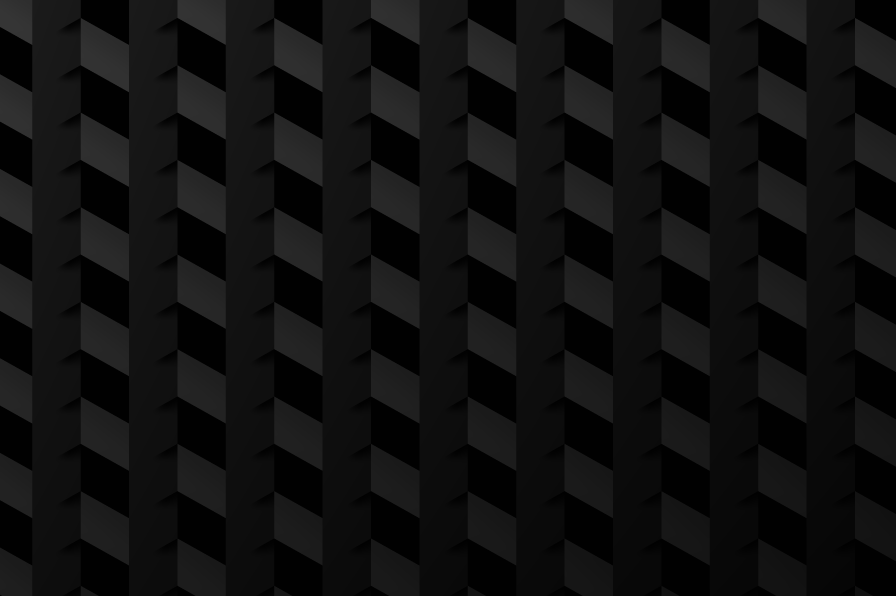
Give the GLSL for this pattern, as a WebGL 2 fragment shader.

```glsl
#version 300 es
precision highp float;
// Dark relief of upright strips and slanted panels, alternating lit and black.
// Each point is folded into a column and a slanted row; soft wedge shadows
// fall on the strips, and the light fades from top left to bottom right.

uniform vec2 u_resolution;
out vec4 fragColor;

// Lengths are fractions of the canvas height; y runs downward from the top.
const float COLUMN_WIDTH = 0.1624;
const float ROW_HEIGHT = 0.0794;
const vec2 FIRST_CORNER = vec2(0.0541, 0.0300);
const float SLOPE = 0.56;
const float SHADOW_LENGTH = 0.044;
const int SAMPLES = 4;

const vec3 BLACK = vec3(0.003);

// Linear falloff of the light; uv is 0 to 1 from the top left corner.
float litLevel(vec2 uv, float peak, vec2 falloff) {
    return max(peak - dot(uv, falloff), 0.0);
}

// Slanted panel: lit and black faces alternate by row and by column.
vec3 panelColor(float side, float y, float column, vec2 uv) {
    float row = (y - SLOPE * side) / ROW_HEIGHT;
    float isLit = 1.0 - mod(floor(row) + column, 2.0);
    float shade = mix(0.90, 1.06, smoothstep(0.0, 0.8, fract(row)));
    vec3 lit = vec3(litLevel(uv, 0.200, vec2(0.050, 0.088)) * shade);
    return mix(BLACK, lit, isLit);
}

// Wedge with a crisp slanted top, fading downward and away from the fold.
float wedgeShadow(float side, float y) {
    float along = clamp(side / SHADOW_LENGTH, 0.0, 1.0);
    float below = fract((y - SLOPE * side) / ROW_HEIGHT) * ROW_HEIGHT;
    float depth = mix(0.034, 0.008, along);
    float fade = 1.0 - smoothstep(0.0, depth, below);
    return fade * (1.0 - smoothstep(0.35, 1.0, along));
}

// Flat strip to the left of the fold.
vec3 stripColor(float side, float y, vec2 uv) {
    float across = side / (0.5 * COLUMN_WIDTH);
    float level = litLevel(uv, 0.102, vec2(0.030, 0.050));
    vec3 base = vec3(level * mix(0.95, 1.05, across));
    return mix(base, BLACK, 0.95 * wedgeShadow(side, y));
}

vec3 reliefColor(vec2 p, vec2 uv) {
    float x = (p.x - FIRST_CORNER.x) / COLUMN_WIDTH;
    float column = floor(x);
    float side = (fract(x) - 0.5) * COLUMN_WIDTH;
    float y = p.y - FIRST_CORNER.y;
    return side < 0.0 ? stripColor(-side, y, uv)
                      : panelColor(side, y, column, uv);
}

void main() {
    // Average a small grid of samples to smooth every edge.
    vec3 sum = vec3(0.0);
    for (int j = 0; j < SAMPLES; j++) {
        for (int i = 0; i < SAMPLES; i++) {
            vec2 offset = (vec2(i, j) + 0.5) / float(SAMPLES) - 0.5;
            vec2 uv = (gl_FragCoord.xy + offset) / u_resolution;
            uv.y = 1.0 - uv.y;
            vec2 p = uv * vec2(u_resolution.x / u_resolution.y, 1.0);
            sum += reliefColor(p, uv);
        }
    }
    fragColor = vec4(sum / float(SAMPLES * SAMPLES), 1.0);
}
```
